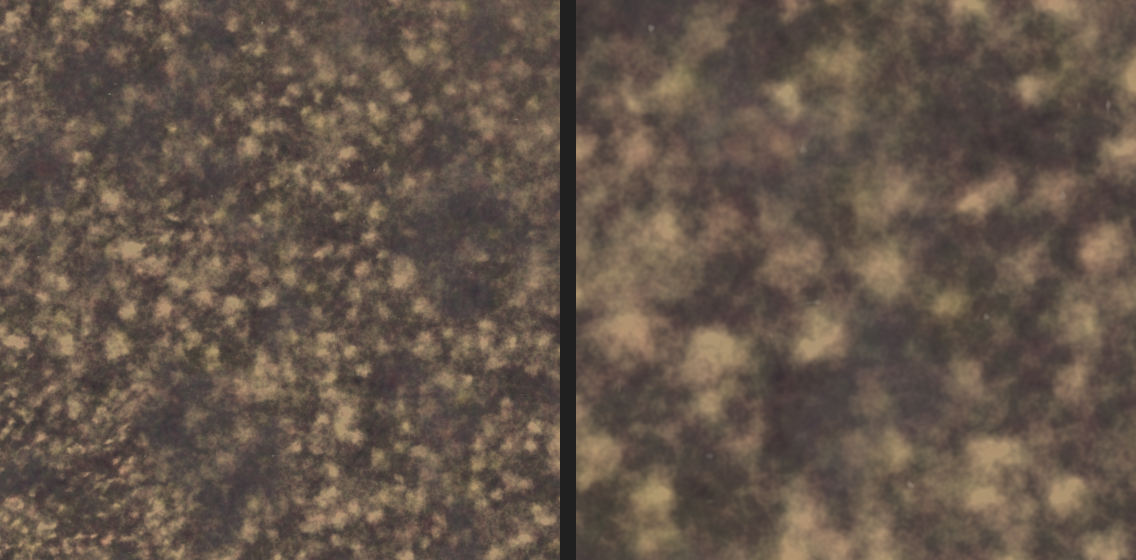
Left: the whole. Right: its middle third, enlarged.
Give the GLSL for this texture, as a three.js fragment shader.

```glsl
varying vec2 vUv;

const vec3 SHADE = vec3(0.278, 0.241, 0.232);
const vec3 SUNLIT = vec3(0.602, 0.510, 0.406);
const vec3 RUSSET_SHIFT = vec3(0.045, -0.018, -0.010);
const vec3 OLIVE_SHIFT = vec3(0.000, 0.012, -0.045);
const vec3 COOL_SHIFT = vec3(-0.015, -0.002, 0.016);
const vec3 GLINT = vec3(0.70, 0.65, 0.59);
const vec2 LIGHT_DIR = vec2(-0.45, 0.89);

float hash(vec2 p) {
  vec3 q = fract(p.xyx * vec3(0.1031, 0.1030, 0.0973));
  q += dot(q, q.yzx + 33.33);
  return fract((q.x + q.y) * q.z);
}

vec2 hash2(vec2 p) {
  return vec2(hash(p), hash(p + 57.3));
}

float cornerSlope(vec2 cell, vec2 offset) {
  float angle = 6.2832 * hash(cell + 11.0);
  return dot(vec2(cos(angle), sin(angle)), offset);
}

// Gradient noise, centred on zero
float noise(vec2 p) {
  vec2 i = floor(p);
  vec2 f = p - i;
  vec2 u = f * f * f * (f * (f * 6.0 - 15.0) + 10.0);
  vec2 e = vec2(1.0, 0.0);
  float low = mix(cornerSlope(i, f), cornerSlope(i + e, f - e), u.x);
  float high = mix(cornerSlope(i + e.yx, f - e.yx), cornerSlope(i + 1.0, f - 1.0), u.x);
  return mix(low, high, u.y);
}

float fbm(vec2 p, float gain) {
  float sum = 0.0;
  float amp = 1.0;
  for (int i = 0; i < 3; i++) {
    sum += amp * noise(p);
    p = mat2(1.6, 1.2, -1.2, 1.6) * p + 19.7;
    amp *= gain;
  }
  return sum;
}

// Soft scattered crowns: x = cover, y = side light, z = random tint
vec3 crowns(vec2 p, float seed) {
  vec2 cell = floor(p);
  float gap = 1.0;
  vec3 sum = vec3(0.0, 0.0, 0.001);
  for (int y = -1; y <= 1; y++) {
    for (int x = -1; x <= 1; x++) {
      vec2 id = cell + vec2(float(x), float(y));
      vec2 rnd = hash2(id + seed);
      vec2 centre = id + hash2(id + seed + 23.0);
      vec2 d = (p - centre) / mix(0.45, 0.88, rnd.x);
      float w = exp(-3.0 * dot(d, d));
      gap *= 1.0 - w * smoothstep(0.05, 0.75, rnd.y);
      sum += w * vec3(dot(d, LIGHT_DIR), hash(id + seed + 71.0), 1.0);
    }
  }
  return vec3(1.0 - gap, sum.xy / sum.z);
}

// Difference along the light gives lit and shaded flanks
float relief(vec2 p, float reach) {
  return noise(p) - noise(p + LIGHT_DIR * reach);
}

// Fine crowns lie in flat, slightly rising rows
vec2 rowSpace(vec2 p) {
  return vec2(p.x, 1.25 * (p.y - 0.22 * p.x));
}

// Halves the slope below a floor, so shadows stay soft
float liftShadows(float tone, float base) {
  return max(tone, base + 0.5 * (tone - base));
}

void main() {
  vec2 p = vUv;
  vec2 ragged = vec2(fbm(p * 48.0, 0.5), fbm(p * 48.0 + 40.0, 0.5));
  vec2 q = p + 0.008 * ragged;

  // Broad zones: fine growth at lower left, haze at upper right
  float zone = fbm(p * 3.0 + 5.0, 0.5);
  float fine = smoothstep(-0.15, 0.45, 0.50 - p.x - 0.40 * p.y + 0.5 * zone);
  float haze = smoothstep(1.30, 1.95, p.x + p.y + 0.4 * zone);

  // Thick growth broken by bare, shaded lanes
  float patches = fbm(p * 4.3 + 31.0, 0.6);
  float clumps = fbm(q * 11.0 + 52.0, 0.6);
  float growth = mix(0.40, 1.20, smoothstep(-0.40, 0.15, patches + 0.3 * clumps));

  vec3 large = crowns(q * 29.0, 3.0);
  vec3 small = crowns(rowSpace(q) * 44.0, 131.0);
  vec3 crown = mix(large, small, mix(0.12, 0.88, fine));

  float tone = 0.36 + 0.34 * patches + 0.42 * clumps;
  tone += growth * (1.15 * (crown.x - 0.28) + 0.45 * crown.x * crown.y);
  tone += 0.28 * relief(p * 12.0 + 9.0, 0.55);
  tone += 0.22 * growth * relief(q * 40.0, 0.5);
  tone += 0.34 * mix(0.6, 1.1, growth) * fbm(p * 76.0, 0.65);
  tone = mix(tone, 0.34, 0.5 * haze);
  tone = min(liftShadows(tone, 0.12), 1.25);

  // Rust and olive tints gather on the crowns, cool ones in the lanes
  vec3 color = mix(SHADE, SUNLIT, tone);
  float tint = crown.z - 0.5 + 0.9 * noise(p * 15.0 + 60.0);
  float strength = 0.35 + 0.65 * crown.x;
  color += strength * (RUSSET_SHIFT * max(tint, 0.0) + OLIVE_SHIFT * max(-tint, 0.0));
  color += COOL_SHIFT * (1.0 - smoothstep(0.35, 0.95, growth)) * (1.0 - crown.x);
  color += 0.022 * noise(p * 62.0 + 90.0) * vec3(1.0, -0.6, 0.3);

  // Sparse pale glints
  float glint = smoothstep(0.42, 0.66, noise(p * 110.0 + 17.0));
  glint *= smoothstep(0.0, 0.4, noise(p * 18.0 + 77.0));
  color = mix(color, GLINT, 0.5 * glint);

  gl_FragColor = vec4(color, 1.0);
}
```
